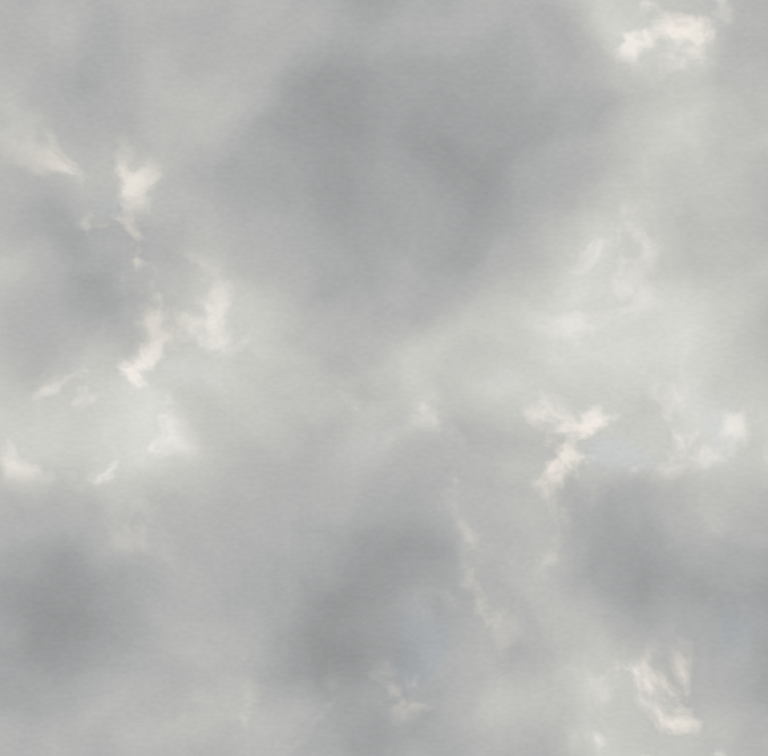
Write a WebGL 2 fragment shader that draws this texture.

```glsl
#version 300 es
precision highp float;
// Overcast sky: soft grey cloud masses with clusters of small warm, bright puffs.
// Wrapping gradient noise is summed in octaves and gently warped; a faint
// streaky grain lies on top. Every layer repeats a whole number of times.

uniform vec2 u_resolution;
out vec4 fragColor;

vec2 gradientAt(vec2 cell, float seed) {
  float h = fract(sin(dot(cell, vec2(127.1, 311.7)) + seed * 74.7) * 43758.5453);
  return vec2(cos(6.28318 * h), sin(6.28318 * h));
}

// Gradient noise on the unit square that wraps after 'period' cells
float wrapNoise(vec2 p, vec2 period, float seed) {
  p *= period;
  vec2 cell = floor(p), f = p - cell;
  vec2 u = f * f * f * (f * (f * 6.0 - 15.0) + 10.0);
  vec2 lo = mod(cell, period), hi = mod(cell + 1.0, period);
  float a = dot(gradientAt(lo, seed), f);
  float b = dot(gradientAt(vec2(hi.x, lo.y), seed), f - vec2(1, 0));
  float c = dot(gradientAt(vec2(lo.x, hi.y), seed), f - vec2(0, 1));
  float d = dot(gradientAt(hi, seed), f - 1.0);
  return mix(mix(a, b, u.x), mix(c, d, u.x), u.y);
}

float cloudNoise(vec2 p, float period, float gain, float seed) {
  float sum = 0.0, amplitude = 1.0;
  for (int i = 0; i < 5; i++) {
    sum += amplitude * wrapNoise(p, vec2(period), seed + float(i));
    period *= 2.0;
    amplitude *= gain;
  }
  return sum;
}

void main() {
  vec2 uv = gl_FragCoord.xy / u_resolution;

  // Bend the masses so that they do not follow the noise lattice
  vec2 bend = vec2(cloudNoise(uv, 4.0, 0.45, 11.0), cloudNoise(uv, 4.0, 0.45, 23.0));
  vec2 p = uv + 0.06 * bend;

  // Broad masses, and puffs gathered on their brighter parts
  float mass = cloudNoise(p, 3.0, 0.45, 3.0);
  float cluster = smoothstep(0.0, 0.45, wrapNoise(p, vec2(4), 37.0) + 0.4 * mass);
  float puff = cluster * smoothstep(0.0, 0.55, cloudNoise(p, 13.0, 0.5, 51.0));
  float tone = 0.712 + 0.18 * mass + 0.03 * cluster + 0.13 * puff;
  tone = clamp(tone, 0.59, 0.91);

  // Cool shadows, creamy light, rosy puffs and thin bluish gaps
  vec3 tint = mix(vec3(-0.004, 0.002, 0.004), vec3(0.004, 0.004, -0.016),
                  smoothstep(0.64, 0.8, tone));
  float gap = cluster * smoothstep(0.2, 0.45, wrapNoise(p, vec2(9), 67.0)) * (1.0 - puff);
  vec3 colour = tone + tint + puff * vec3(0.022, -0.002, -0.012)
              + gap * vec3(-0.008, 0.004, 0.018);

  // Fine grain, slightly longer across than up
  colour += 0.014 * wrapNoise(uv, vec2(90, 170), 83.0)
          + 0.010 * wrapNoise(uv, vec2(190, 230), 97.0);
  fragColor = vec4(colour, 1.0);
}
```
